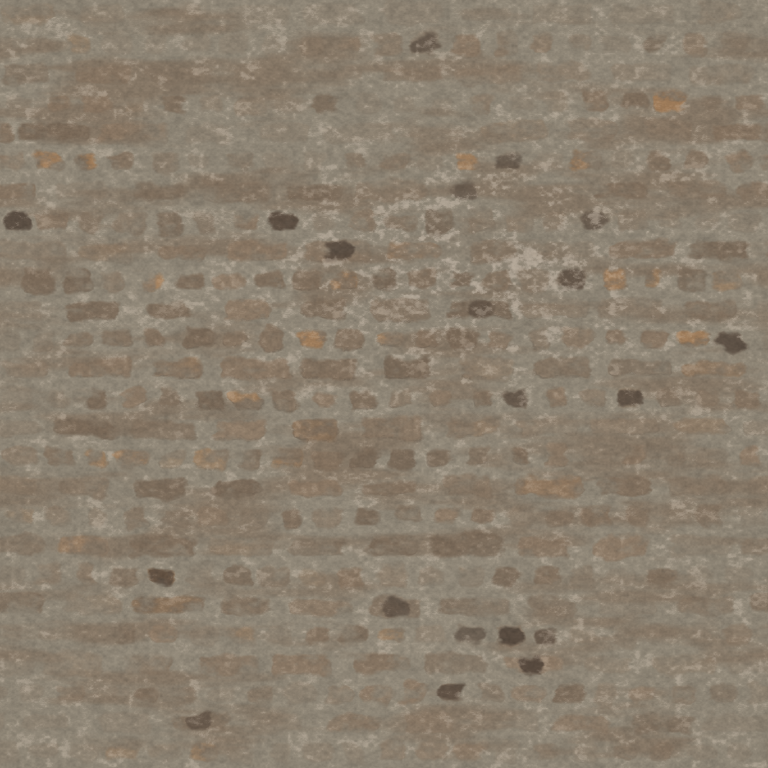
Give the GLSL for this texture, as a WebGL 2 fragment shader.

```glsl
#version 300 es
precision highp float;

uniform vec2 u_resolution;
out vec4 fragColor;

float hash(vec2 p) {
    return fract(sin(dot(p, vec2(127.1, 311.7))) * 43758.5453);
}

// Value noise that wraps after a whole number of cells
float noise(vec2 uv, vec2 cells) {
    vec2 p = uv * cells;
    vec2 i = floor(p);
    vec2 f = fract(p);
    f = f * f * (3.0 - 2.0 * f);
    vec2 a = mod(i, cells);
    vec2 b = mod(i + 1.0, cells);
    return mix(mix(hash(a), hash(vec2(b.x, a.y)), f.x),
               mix(hash(vec2(a.x, b.y)), hash(b), f.x), f.y);
}

float fbm(vec2 uv, vec2 cells) {
    float sum = 0.0;
    float weight = 0.5;
    for (int i = 0; i < 4; i++) {
        sum += weight * noise(uv, cells);
        cells *= 2.0;
        weight *= 0.5;
    }
    return sum / 0.9375;
}

float roundedBox(vec2 p, vec2 halfSize, float radius) {
    vec2 q = abs(p) - halfSize + radius;
    return length(max(q, 0.0)) + min(max(q.x, q.y), 0.0) - radius;
}

// Soft spot of weight one at its centre
float spot(vec2 p, vec2 centre, vec2 size) {
    vec2 d = (p - centre) / size;
    return exp(-dot(d, d));
}

void main() {
    vec2 uv = gl_FragCoord.xy / u_resolution;
    float broad = fbm(uv, vec2(4.0, 6.0));
    float streaks = fbm(uv, vec2(7.0, 34.0));
    float mottle = fbm(uv + 0.31, vec2(46.0, 64.0));
    float grain = fbm(uv + 0.57, vec2(150.0, 190.0));

    // Crumbled outlines and slightly wavy courses
    vec2 warp = vec2(mottle, fbm(uv + 0.73, vec2(38.0, 52.0))) - 0.5;
    vec2 p = uv + warp * vec2(0.022, 0.016);
    p.y += 0.006 * (noise(uv, vec2(5.0, 9.0)) - 0.5);

    // Courses alternate between short headers and long stretchers
    float row = mod(floor(p.y * 26.0), 26.0);
    float isHeader = 1.0 - mod(row, 2.0);
    vec2 grid = vec2(mix(10.0, 20.0, isHeader), 26.0);
    vec2 cell = vec2(p.x * grid.x + hash(vec2(row, 7.3)), p.y * grid.y);
    vec2 id = vec2(mod(floor(cell.x), grid.x), row);
    vec2 centre = (id + 0.5) / grid;
    float tone = hash(id + 3.1);
    float kind = hash(id + 11.7);

    vec2 halfSize = vec2(mix(0.044, 0.0195, isHeader), 0.0135);
    halfSize *= vec2(mix(0.65, 1.06, hash(id + 19.4)), mix(0.72, 1.05, hash(id + 23.8)));
    vec2 local = (fract(cell) - 0.5) / grid;
    local.x -= 0.006 * (hash(id + 5.9) - 0.5);
    float edge = roundedBox(local, halfSize, 0.008);
    float brick = 1.0 - smoothstep(-0.0035, 0.0025, edge);

    // Plaster covers most of the wall and thins out across the middle
    float bare = spot(uv, vec2(0.48, 0.5), vec2(0.5, 0.17));
    float exposed = smoothstep(0.25, 0.8, 0.55 * hash(id + 31.2) + 0.8 * broad - 0.14 + 0.26 * bare);
    exposed *= brick * smoothstep(0.2, 0.55, mottle + 0.12 * bare);

    // Mortar and plaster
    vec3 color = mix(vec3(0.55, 0.515, 0.455), vec3(0.575, 0.54, 0.48), broad);
    color = mix(color, vec3(0.51, 0.445, 0.375), 0.75 * smoothstep(0.47, 0.75, streaks));
    color = mix(color, vec3(0.53, 0.465, 0.395), 0.25 * brick);

    // Bricks, with a few worn down to ochre
    vec3 clay = mix(vec3(0.45, 0.385, 0.32), vec3(0.55, 0.47, 0.39), tone);
    float ochre = step(0.83, kind) * mix(0.35, 1.0, isHeader) * smoothstep(0.38, 0.65, mottle);
    clay = mix(clay, vec3(0.67, 0.49, 0.32), 0.75 * ochre);
    color = mix(color, clay, 0.8 * exposed);

    // Shaded lower rims
    float rim = 1.0 - smoothstep(0.0, 0.0035, abs(edge + 0.001));
    color *= 1.0 - 0.13 * rim * smoothstep(0.4, 0.65, grain) * (0.35 + 0.65 * bare)
           * smoothstep(0.012, -0.012, local.y);

    // Dark hollows gather above the middle
    float chance = 0.02 + 0.32 * spot(centre, vec2(0.49, 0.73), vec2(0.24, 0.06));
    float hollow = step(hash(id + 47.6), chance);
    float pit = 1.0 - smoothstep(-0.004, 0.002, roundedBox(local, vec2(0.018, 0.0115), 0.01));
    color = mix(color, vec3(0.31, 0.26, 0.22), hollow * pit * mix(0.45, 0.85, tone));

    // Pale flakes of lime, densest beside the hollows
    float lime = spot(uv, vec2(0.6, 0.65), vec2(0.24, 0.11));
    float flakes = smoothstep(0.56, 0.74, 0.55 * mottle + 0.45 * grain + 0.1 * lime);
    color = mix(color, vec3(0.68, 0.635, 0.58), flakes * (0.4 + 0.4 * lime) * (1.0 - 0.5 * exposed));

    // Fine grit over everything
    float grit = noise(uv, vec2(400.0)) - 0.5;
    color *= 1.0 + 0.2 * (grain - 0.5) + 0.14 * (mottle - 0.5) + 0.06 * grit;
    fragColor = vec4(color, 1.0);
}
```
